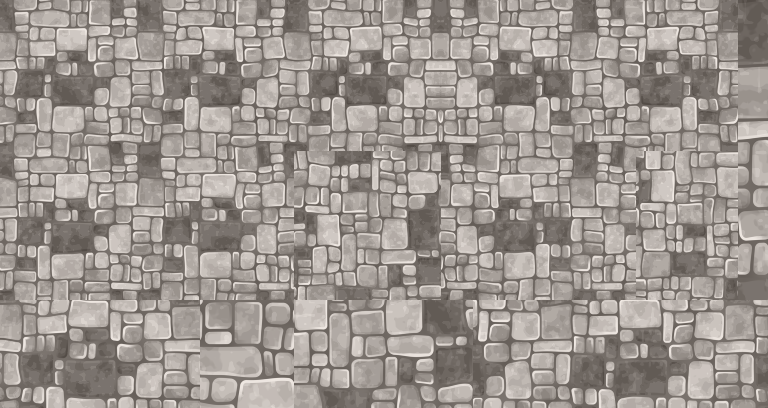
A Shadertoy shader for this texture:

```glsl
// Patchwork of dry stone walling: a pinwheel grid of random rectangles is cut
// into smaller stones, which are rounded, toned, blotched and rim-lit.
// Panels repeat, mirror, turn or enlarge the same periodic block of wall.

#define CELL 0.0600        // grid cell, in canvas heights
#define PERIOD 6.0         // cells per repeat (even)
#define GAP 0.032          // half width of a joint, in cells
#define RIM_WIDTH 0.075    // highlight width, in cells
#define WARP 0.13          // unevenness of the stone edges
#define SPLIT_CHANCE 0.68  // chance that a long stone is cut
#define DARK_SHARE 0.065   // share of dark stones
#define TONE_LOW 0.59
#define TONE_HIGH 0.79
#define TONE_DARK 0.43
#define TONE_JOINT 0.39
#define TONE_RIM 0.94

float hash(vec2 p) {
    vec3 q = fract(vec3(p.xyx) * 0.1031);
    q += dot(q, q.yzx + 33.33);
    return fract((q.x + q.y) * q.z);
}

float noise(vec2 p) {
    vec2 i = floor(p), f = p - i;
    f = f * f * (3.0 - 2.0 * f);
    vec2 e = vec2(1.0, 0.0);
    return mix(mix(hash(i), hash(i + e), f.x),
               mix(hash(i + e.yx), hash(i + e.xx), f.x), f.y);
}

float fbm(vec2 p) {
    float sum = 0.0, amp = 0.55;
    for (int i = 0; i < 3; i++) {
        sum += amp * noise(p);
        p = mat2(1.6, 1.2, -1.2, 1.6) * p + 7.3;
        amp *= 0.5;
    }
    return sum;
}

// Warm grey of a given brightness
vec3 grey(float tone) { return vec3(tone, tone - 0.028, tone - 0.05); }

bool isEven(vec2 c) { return mod(c.x + c.y, 2.0) < 0.5; }

// Place of the line through a cell: vertical in even cells, level in odd ones
float splitAt(vec2 c) { return mix(0.12, 0.88, hash(mod(c, PERIOD) + 11.0)); }

// Finds the bounds of the stone around p and returns its random seed
float findStone(vec2 p, out vec2 lo, out vec2 hi) {
    vec2 c = floor(p), f = p - c, v;
    float s = splitAt(c);
    if (isEven(c)) {
        float side = step(s, f.x);
        v = c + vec2(side, step(splitAt(c + vec2(side * 2.0 - 1.0, 0.0)), f.y));
    } else {
        float side = step(s, f.y);
        v = c + vec2(step(splitAt(c + vec2(0.0, side * 2.0 - 1.0)), f.x), side);
    }
    float ur = splitAt(v), ll = splitAt(v - 1.0);
    float ul = splitAt(v - vec2(1.0, 0.0)), lr = splitAt(v - vec2(0.0, 1.0));
    bool even = isEven(v);
    lo = v - 1.0 + (even ? vec2(ll, lr) : vec2(ul, ll));
    hi = v + (even ? vec2(ur, ul) : vec2(lr, ur));

    // Cut long stones across, up to three times
    float seed = hash(mod(v, PERIOD) + 37.0);
    for (int i = 0; i < 3; i++) {
        vec2 size = hi - lo, key = vec2(seed * 91.7, float(i) * 5.3);
        if (max(size.x, size.y) < 0.75 || hash(key) > SPLIT_CHANCE) break;
        int axis = size.x > size.y ? 0 : 1;
        float cut = mix(lo[axis], hi[axis], mix(0.3, 0.7, hash(key + 3.1)));
        bool above = p[axis] > cut;
        if (above) lo[axis] = cut; else hi[axis] = cut;
        seed = hash(key + (above ? 17.0 : 29.0));
    }
    return seed;
}

// Signed distance to a rounded box
float roundBox(vec2 p, vec2 halfSize, float r) {
    vec2 q = abs(p) - halfSize + r;
    return length(max(q, 0.0)) + min(max(q.x, q.y), 0.0) - r;
}

// Chooses the panel: wall position in cells, and the panel's enlargement
vec2 panel(vec2 uv, out float zoom) {
    vec2 p = uv;
    zoom = 1.0;
    if (uv.x > 1.81 && uv.y > 0.265) { zoom = 1.9; p += 0.23; }
    else if (uv.y < 0.265) {
        zoom = 1.25;
        if (uv.x > 0.49 && uv.x < 0.72) { zoom = 1.8; p += 0.31; }
        else if (uv.x > 0.72 && uv.x < 1.16) { zoom = 1.4; p = p.yx; }
    }
    else if (uv.x > 0.72 && uv.x < 1.08 && uv.y < 0.63) p = p.yx + 0.1;
    else if (uv.x > 1.56 && uv.y < 0.63) p = p.yx * vec2(-1.0, 1.0);
    else if (uv.x > 1.08) p.x = 2.16 - p.x;
    return p / (CELL * zoom);
}

void mainImage(out vec4 fragColor, in vec2 fragCoord) {
    float zoom;
    vec2 p = panel(fragCoord / iResolution.y, zoom);
    float blur = 0.65 / (iResolution.y * CELL * zoom);

    // Uneven edges, shared by neighbouring stones
    vec2 w = p + WARP * (vec2(noise(p * 1.4), noise(p * 1.4 + 51.0)) - 0.5);
    vec2 lo, hi;
    float seed = findStone(w, lo, hi);
    vec2 halfSize = 0.5 * (hi - lo), q = w - 0.5 * (lo + hi);
    vec2 key = vec2(seed * 173.0, seed * 57.0);
    float radius = min(mix(0.07, 0.24, hash(key)), 0.6 * min(halfSize.x, halfSize.y));
    float d = roundBox(q, halfSize - GAP, radius);

    // Stone face: own tone, flat blotches and pale specks
    bool dark = hash(key + 5.0) < DARK_SHARE;
    float tone = dark ? TONE_DARK : mix(TONE_LOW, TONE_HIGH, hash(key + 9.0));
    float grain = fbm(p * 2.6 + key);
    tone += 0.05 * smoothstep(0.50, 0.56, grain) - 0.045 * smoothstep(0.40, 0.34, grain);
    tone += 0.05 * smoothstep(0.72, 0.82, noise(p * 8.0 + key));

    // Rim light on one side, soft shade on the other
    float turn = 6.2832 * hash(key + 13.0);
    float facing = dot(q / halfSize, vec2(cos(turn), sin(turn)));
    float width = RIM_WIDTH * mix(0.6, 1.3, noise(p * 3.0));
    float edge = smoothstep(-width - blur, -width + blur, d);
    float strength = dark ? 0.1 : mix(0.25, 1.0, hash(key + 21.0));
    tone = mix(tone, TONE_RIM, edge * strength * smoothstep(-0.1, 0.7, facing));
    tone -= 0.06 * edge * smoothstep(0.2, 0.9, -facing);

    // Joints
    float joint = TONE_JOINT + 0.1 * noise(p * 2.0 + 80.0);
    tone = mix(tone, joint, smoothstep(-blur, blur, d));
    fragColor = vec4(grey(tone), 1.0);
}
```
